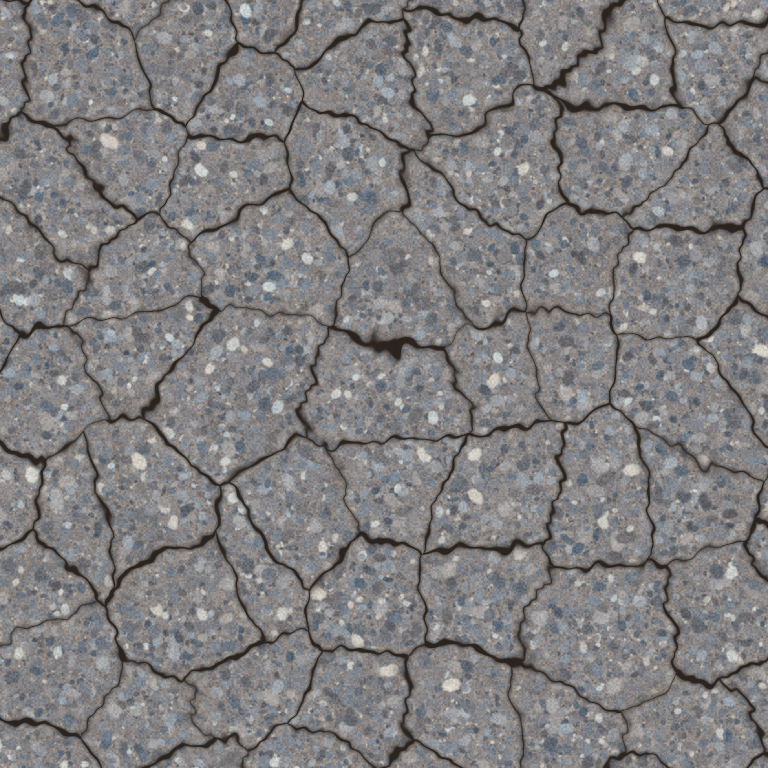
A Shadertoy shader for this texture:

```glsl
// Weathered asphalt: angular stone chips in dusty binder, split by a net of jagged cracks.

#define PLATES 7.2          // crack plates across the canvas
#define CRACK_WIDTH 0.0036  // half width of the widest cracks
#define DUST_REACH 0.020    // width of the dusty rim beside cracks
#define CHIP_SCALE 52.0     // coarsest chips across the canvas
#define BINDER vec3(0.575, 0.535, 0.505)
#define SLATE  vec3(0.31, 0.345, 0.39)
#define GREY   vec3(0.49, 0.50, 0.525)
#define PALE   vec3(0.64, 0.655, 0.67)
#define WHITE  vec3(0.83, 0.84, 0.82)
#define CREVICE vec3(0.15, 0.12, 0.10)

vec3 hash3(vec2 p) {
    vec3 q = fract(p.xyx * vec3(0.1031, 0.1030, 0.0973));
    q += dot(q, q.yxz + 33.33);
    return fract((q.xxy + q.yzz) * q.zyx);
}

// Layered, turned sines: a displacement that makes straight lines jagged.
vec2 jag(vec2 p) {
    const mat2 turn = mat2(0.8, 0.6, -0.6, 0.8);
    vec2 shift = vec2(0.0);
    float freq = 14.0, amp = 0.015;
    for (int i = 0; i < 6; i++) {
        p = turn * p;
        shift += amp * sin(freq * (p.yx + 0.8 * shift) + vec2(1.7, 4.1) * float(i));
        freq *= 1.9;
        amp *= 0.61;
    }
    return shift;
}

// Slow tone variation in -1..1.
float blotch(vec2 p) {
    vec2 q = p + 0.06 * sin(p.yx * 17.0 + vec2(0.5, 2.0));
    return (sin(q.x * 31.0 + 2.0 * sin(q.y * 13.0)) + sin(q.y * 37.0 - q.x * 19.0)) * 0.5;
}

// x: distance to the lip of the nearest crack, y: distance to its centre line.
vec2 crackDistance(vec2 uv) {
    vec2 p = (uv + jag(uv)) * PLATES;
    vec2 cell = floor(p), home = cell, toHome = vec2(0.0);
    float nearest = 1e3;
    for (int j = -1; j <= 1; j++)
    for (int i = -1; i <= 1; i++) {
        vec2 id = cell + vec2(i, j);
        vec2 r = id + 0.04 + 0.92 * hash3(id + 17.0).xy - p;
        if (dot(r, r) < nearest) {
            nearest = dot(r, r);
            home = id;
            toHome = r;
        }
    }
    vec2 result = vec2(1e3);
    float swell = 0.8 + 0.35 * sin(uv.x * 83.0 + 3.0 * sin(uv.y * 61.0));
    for (int j = -2; j <= 2; j++)
    for (int i = -2; i <= 2; i++) {
        if (i == 0 && j == 0) continue;
        vec2 id = home + vec2(i, j);
        vec2 r = id + 0.04 + 0.92 * hash3(id + 17.0).xy - p;
        vec2 normal = normalize(r - toHome);
        float d = dot(0.5 * (r + toHome), normal) / PLATES;
        // Level cracks gape more than upright ones; a few stay closed.
        float gape = mix(0.45, 0.85, normal.y * normal.y);
        gape *= mix(-0.1, 1.35, sqrt(hash3(home + id + 91.0).x));
        result = min(result, vec2(d - CRACK_WIDTH * gape * swell, d));
    }
    return result;
}

vec3 chipColour(vec3 rnd) {
    vec3 c = mix(SLATE, GREY, smoothstep(0.0, 0.42, rnd.x));
    c = mix(c, PALE, smoothstep(0.60, 0.92, rnd.x));
    c = mix(c, WHITE, smoothstep(0.945, 0.965, rnd.x));
    return c + (rnd.y - 0.5) * vec3(-0.07, 0.01, 0.07) + (rnd.z - 0.5) * 0.07;
}

// Lays one size of angular chips, one per grid cell, over the ground colour.
vec3 layChips(vec3 ground, vec2 uv, float scale, float cover, float pixel) {
    vec2 p = uv * scale, cell = floor(p);
    for (int j = -1; j <= 1; j++)
    for (int i = -1; i <= 1; i++) {
        vec2 id = cell + vec2(i, j);
        vec3 place = hash3(id + scale * 3.0);
        vec3 look = hash3(id.yx + scale * 7.0 + 41.0);
        vec2 q = p - id - 0.1 - 0.8 * place.xy;
        float angle = 6.2832 * place.z;
        q = mat2(cos(angle), sin(angle), -sin(angle), cos(angle)) * q;
        q.x *= mix(0.65, 1.25, look.y);
        q.y += 0.25 * q.x;
        vec2 a = abs(q);
        float shape = max(max(a.x, a.y), 0.72 * (a.x + a.y));
        float size = mix(0.16, 0.46, look.z);
        float blur = 0.05 + 0.75 * scale * pixel;
        float mask = 1.0 - smoothstep(size - blur, size + blur, shape);
        ground = mix(ground, chipColour(look), mask * cover);
    }
    return ground;
}

void mainImage(out vec4 fragColor, in vec2 fragCoord) {
    float pixel = 1.0 / iResolution.y;
    vec2 uv = fragCoord * pixel;
    vec2 crack = crackDistance(uv);
    float tone = blotch(uv);

    // Binder and chips, fine to coarse, thinning out under dust.
    float dust = 1.0 - smoothstep(0.0, DUST_REACH, crack.y + 0.005 * tone);
    float cover = mix(0.90 + 0.08 * tone, 0.38, dust);
    vec3 colour = BINDER + 0.02 * tone;
    colour = layChips(colour, uv, CHIP_SCALE * 4.1, cover * 0.75, pixel);
    colour = layChips(colour, uv, CHIP_SCALE * 2.3, cover * 0.85, pixel);
    colour = layChips(colour, uv, CHIP_SCALE * 1.5, cover * 0.85, pixel);
    colour = layChips(colour, uv, CHIP_SCALE, cover * 0.9, pixel);

    // Fine grit.
    colour += 0.09 * (hash3(floor(uv * 420.0)).x - 0.5);

    // Shaded lip and dark crevice.
    colour *= 1.0 - 0.28 * (1.0 - smoothstep(0.0, 0.006, crack.x));
    float open = 1.0 - smoothstep(-0.6 * pixel - 0.0006, 0.6 * pixel + 0.0008, crack.x);
    colour = mix(colour, CREVICE, 0.93 * open);
    fragColor = vec4(clamp(colour, 0.0, 1.0), 1.0);
}
```
